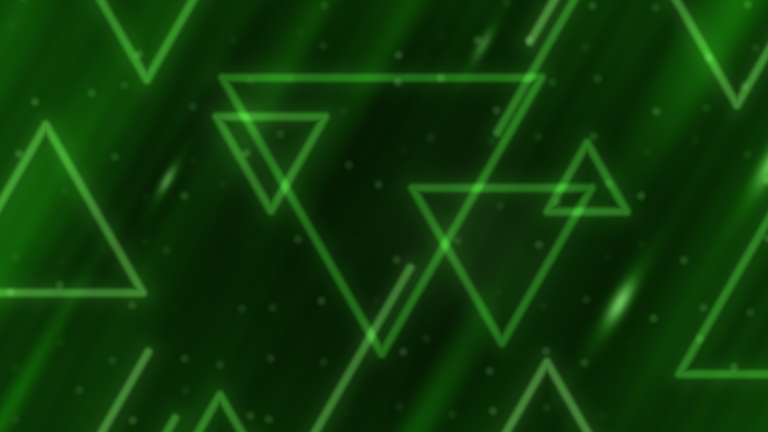
A Shadertoy shader for this background:

```glsl
// Glowing green neon triangles and slanted bars over dark diagonal light beams.

// Lengths are fractions of the canvas height.
const vec2 SLANT = vec2(0.5, 0.8660254);   // direction of beams and bars
const float TUBE_RADIUS = 0.017;
const float HALO_RADIUS = 0.034;
const float BEAM_LENGTH = 0.36;
const float DUST_CELL = 0.12;
const vec3 SHADE_GREEN = vec3(0.17, 1.0, 0.07);
const vec3 TUBE_GREEN = vec3(0.09, 0.28, 0.07);
const vec3 TUBE_PALE = vec3(0.25, 0.34, 0.21);
const vec3 FLARE_PALE = vec3(0.34, 0.42, 0.31);
const vec3 DUST_COLOR = vec3(0.10, 0.14, 0.09);

// Equilateral triangles: apex x, apex y, signed height to the base, paleness
const vec4 TRIANGLES[10] = vec4[10](
    vec4(0.884, 0.181, 0.639, 0.10), vec4(0.627, 0.512, 0.218, 0.30),
    vec4(1.162, 0.206, 0.359, 0.10), vec4(1.359, 0.669, -0.159, 0.25),
    vec4(0.106, 0.711, -0.389, 0.65), vec4(0.340, 0.815, 0.250, 0.40),
    vec4(1.706, 0.757, 0.300, 0.65), vec4(1.852, 0.618, -0.484, 0.25),
    vec4(1.266, 0.162, -0.300, 0.85), vec4(0.509, 0.086, -0.300, 0.35));

// Slanted bars: top x, top y, length, paleness
const vec4 BARS[5] = vec4[5](
    vec4(0.949, 0.380, 0.46, 0.65), vec4(0.343, 0.185, 0.25, 0.80),
    vec4(1.340, 1.020, 0.377, 0.25), vec4(1.307, 1.042, 0.16, 0.85),
    vec4(0.405, 0.032, 0.15, 0.40));

// Soft beams: centre x, centre y, half width, strength
const vec4 BEAMS[9] = vec4[9](
    vec4(0.02, 0.48, 0.100, 0.15), vec4(0.02, 0.90, 0.090, 0.12),
    vec4(0.03, 0.07, 0.025, 0.17), vec4(0.32, 0.77, 0.045, 0.07),
    vec4(0.98, 0.03, 0.035, 0.14), vec4(0.94, 0.98, 0.030, 0.12),
    vec4(1.72, 1.00, 0.060, 0.20), vec4(1.56, 0.20, 0.060, 0.09),
    vec4(0.72, 0.95, 0.040, 0.08));

// Thin flares: centre x, centre y, half length, strength
const vec4 FLARES[4] = vec4[4](
    vec4(0.387, 0.583, 0.055, 0.65), vec4(1.118, 0.896, 0.060, 0.45),
    vec4(1.435, 0.299, 0.085, 1.00), vec4(1.785, 0.620, 0.100, 0.85));

vec2 hash2(vec2 p) {
    vec3 q = fract(p.xyx * vec3(0.1031, 0.1030, 0.0973));
    q += dot(q, q.yzx + 33.33);
    return fract((q.xx + q.yz) * q.zy);
}

float gradientDot(vec2 cell, vec2 offset) {
    return dot(hash2(cell + 50.0) * 2.0 - 1.0, offset);
}

float gradientNoise(vec2 p) {
    vec2 i = floor(p), f = fract(p), w = f * f * (3.0 - 2.0 * f);
    vec2 e = vec2(1.0, 0.0);
    return mix(mix(gradientDot(i, f), gradientDot(i + e, f - e), w.x),
               mix(gradientDot(i + e.yx, f - e.yx), gradientDot(i + 1.0, f - 1.0), w.x), w.y);
}

// Coordinates across (x) and along (y) the slant
vec2 toSlant(vec2 p) {
    return vec2(dot(p, vec2(SLANT.y, -SLANT.x)), dot(p, SLANT));
}

float gaussian(vec2 p) { return exp(-dot(p, p)); }

float segmentDistance(vec2 p, vec2 a, vec2 b) {
    vec2 ab = b - a;
    return length(p - a - ab * clamp(dot(p - a, ab) / dot(ab, ab), 0.0, 1.0));
}

float triangleDistance(vec2 p, vec2 apex, float height) {
    vec2 q = vec2(abs(p.x - apex.x), p.y - apex.y);
    vec2 corner = vec2(abs(height) * 0.57735, height);
    return min(segmentDistance(q, vec2(0.0), corner),
               segmentDistance(q, vec2(0.0, height), corner));
}

vec3 neon(float d, float paleness) {
    float tube = smoothstep(TUBE_RADIUS, 0.002, d);
    float halo = exp(-d * d / (HALO_RADIUS * HALO_RADIUS));
    return mix(TUBE_GREEN, TUBE_PALE, paleness) * (0.8 * tube + 0.22 * halo);
}

vec3 background(vec2 p) {
    vec2 s = toSlant(p);
    float streaks = gradientNoise(s * vec2(9.0, 0.9)) + 0.5 * gradientNoise(s * vec2(24.0, 1.6));
    float edge = smoothstep(0.15, 1.0, length((p - vec2(0.93, 0.42)) * vec2(0.95, 1.1)));
    float light = 0.115 + 0.09 * edge + (0.06 + 0.06 * edge) * streaks;
    for (int i = 0; i < 9; i++) {
        vec4 b = BEAMS[i];
        light += b.w * gaussian(toSlant(p - b.xy) / vec2(b.z, BEAM_LENGTH));
    }
    vec3 haze = vec3(0.05, 0.08, 0.04) * (gaussian((p - vec2(1.09, 0.45)) / 0.16)
              + 0.7 * gaussian((p - vec2(0.60, 0.70)) / 0.13));
    return SHADE_GREEN * max(light, 0.05) + haze;
}

vec3 dust(vec2 p) {
    vec2 cell = floor(p / DUST_CELL), rnd = hash2(cell + 7.0);
    float d = length(p - (cell + 0.15 + 0.7 * rnd) * DUST_CELL);
    return DUST_COLOR * hash2(cell + 19.0).x * smoothstep(0.016, 0.002, d);
}

void mainImage(out vec4 fragColor, in vec2 fragCoord) {
    vec2 p = fragCoord / iResolution.y;
    vec3 color = background(p) + dust(p);
    for (int i = 0; i < 4; i++) {
        vec4 f = FLARES[i];
        vec2 s = toSlant(p - f.xy) / f.z;
        color += f.w * (FLARE_PALE * gaussian(s * vec2(5.0, 1.7))
               + SHADE_GREEN * 0.17 * gaussian(s * vec2(3.5, 0.7)));
    }
    for (int i = 0; i < 10; i++) {
        vec4 t = TRIANGLES[i];
        color += neon(triangleDistance(p, t.xy, t.z), t.w);
    }
    for (int i = 0; i < 5; i++) {
        vec4 b = BARS[i];
        color += neon(segmentDistance(p, b.xy, b.xy - SLANT * b.z), b.w);
    }
    fragColor = vec4(clamp(color, 0.0, 1.0), 1.0);
}
```
